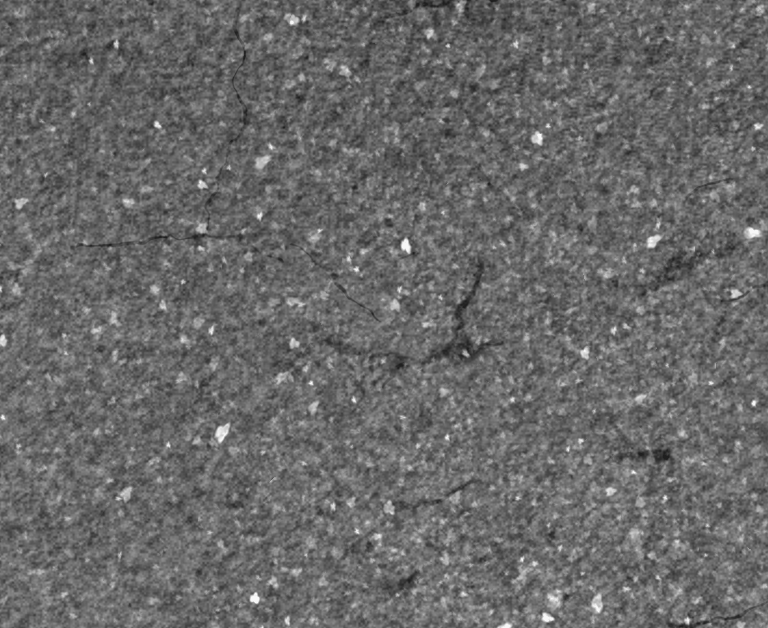
Give the GLSL for this texture, as a Shadertoy shader.

```glsl
// Weathered grey asphalt with fine grain, pale stone flecks and thin dark cracks.

float hash(vec2 p) {
    return fract(sin(dot(p, vec2(127.1, 311.7))) * 43758.5453);
}

float noise(vec2 p) {
    vec2 cell = floor(p), f = fract(p);
    f = f * f * (3.0 - 2.0 * f);
    return mix(mix(hash(cell), hash(cell + vec2(1, 0)), f.x),
               mix(hash(cell + vec2(0, 1)), hash(cell + vec2(1, 1)), f.x), f.y);
}

float segmentDistance(vec2 p, vec2 a, vec2 b) {
    vec2 along = b - a;
    return length(p - a - along * clamp(dot(p - a, along) / dot(along, along), 0.0, 1.0));
}

// Scattered angular chips: share is the part of cells that hold one.
float flecks(vec2 p, float freq, float share, float minRadius, float maxRadius) {
    vec2 q = p * freq, cell = floor(q);
    float soft = 0.0024 * freq, light = 0.0;
    for (int y = -1; y <= 1; y++)
    for (int x = -1; x <= 1; x++) {
        vec2 id = cell + vec2(x, y), key = id + freq * 3.0;
        vec2 d = q - id - vec2(hash(key + 11.3), hash(key + 27.9));
        float turn = 6.283 * hash(key + 41.7);
        d = mat2(cos(turn), -sin(turn), sin(turn), cos(turn)) * d;
        d.x *= mix(0.55, 1.0, hash(key + 53.1));
        float angle = atan(d.y, d.x);
        float radius = mix(minRadius, maxRadius, hash(key + 67.7));
        radius *= 1.0 + 0.16 * cos(3.0 * angle + turn) + 0.1 * cos(5.0 * angle);
        float shape = smoothstep(soft, -soft, length(d) - radius);
        float shine = hash(key + 83.3);
        light = max(light, shape * step(hash(key), share) * (0.3 + 0.7 * shine * shine));
    }
    return light;
}

// Branching main crack, plus a few short stray ones.
float cracks(vec2 p) {
    vec4 segments[11] = vec4[11](
        vec4(0.39, 1.01, 0.375, 0.85), vec4(0.375, 0.85, 0.39, 0.81),
        vec4(0.39, 0.81, 0.343, 0.71), vec4(0.343, 0.71, 0.34, 0.63),
        vec4(0.34, 0.63, 0.23, 0.62), vec4(0.23, 0.62, 0.13, 0.61),
        vec4(0.34, 0.63, 0.44, 0.59), vec4(0.47, 0.62, 0.53, 0.56),
        vec4(0.53, 0.55, 0.61, 0.48), vec4(0.61, 0.38, 0.65, 0.42),
        vec4(1.15, 0.53, 1.24, 0.55));
    vec2 warped = p + 0.022 * (vec2(noise(p * 24.0), noise(p * 24.0 + 40.0)) - 0.5)
                    + 0.009 * (vec2(noise(p * 70.0), noise(p * 70.0 + 90.0)) - 0.5);
    float nearest = 1.0;
    for (int i = 0; i < 11; i++)
        nearest = min(nearest, segmentDistance(warped, segments[i].xy, segments[i].zw));
    float width = 0.0035 * noise(p * 35.0 + 7.0);
    float dark = smoothstep(width + 0.0028, width - 0.001, nearest)
               * mix(0.45, 1.0, noise(p * 22.0 + 3.0));

    // Stray cracks run nearly level and come up only in patches.
    vec2 level = vec2(warped.x, warped.y - 0.25 * warped.x) * vec2(6.0, 13.0);
    float ridge = abs(noise(level + 15.0) - 0.5);
    float patches = smoothstep(0.62, 0.8, noise(p * vec2(8.0, 11.0) + 31.0))
                  * smoothstep(0.3, 0.7, p.x);
    return max(dark, 0.85 * patches * smoothstep(0.05, 0.01, ridge));
}

void mainImage(out vec4 fragColor, in vec2 fragCoord) {
    vec2 uv = fragCoord / iResolution.y;

    // Fine grain, leaning slightly along the rising diagonal
    vec2 lean = mat2(0.8, -0.6, 0.6, 0.8) * uv;
    float grain = 0.16 * (noise(uv * 290.0) - 0.5)
                + 0.18 * (noise(lean * vec2(125.0, 180.0) + 9.0) - 0.5)
                + 0.12 * (noise(lean * vec2(58.0, 85.0) + 21.0) - 0.5)
                + 0.05 * (noise(uv * 24.0 + 5.0) - 0.5);

    // Broad shading: dimmer at the top, a little lighter low down
    float tone = 0.403 - 0.035 * smoothstep(0.45, 1.0, uv.y)
               + 0.03 * (noise(uv * 3.0 + 2.0) - 0.5);
    tone += grain;

    // Stones lie thicker towards the right and in loose patches
    float cover = mix(0.55, 1.15, smoothstep(0.1, 0.75, uv.x))
                * mix(0.7, 1.3, noise(uv * 5.0 + 8.0));
    tone += 0.23 * flecks(uv, 90.0, 0.42 * cover, 0.12, 0.36);
    tone += 0.24 * flecks(uv + 3.1, 42.0, 0.3 * cover, 0.1, 0.28);
    tone += 0.52 * flecks(uv + 5.7, 55.0, 0.09 * cover, 0.1, 0.22);
    tone += 0.58 * flecks(uv + 8.3, 17.0, 0.18 * cover, 0.08, 0.15);

    // Shadowed pits and cracks
    tone -= 0.14 * flecks(uv + 12.9, 48.0, 0.16, 0.1, 0.3);
    tone -= 0.19 * cracks(uv);

    fragColor = vec4(vec3(clamp(tone, 0.12, 0.97)), 1.0);
}
```
